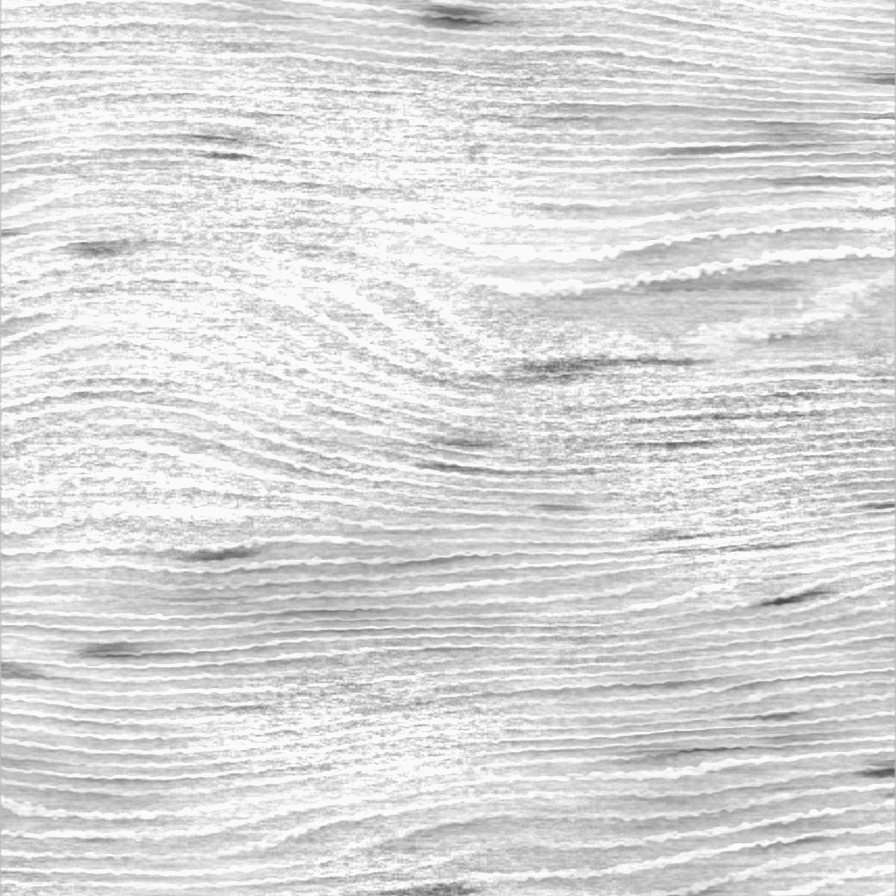
A WebGL 2 fragment shader for this texture:

```glsl
#version 300 es
precision highp float;
// Whitewashed wood with the grain running sideways: warped growth rings form
// pale ridges with soft shadows below, then pores, fibres and sparse dark
// streaks are layered on from stretched value noise.

#define RINGS 58.0          // growth rings over the canvas height
#define WARP 8.5            // bending of the rings, in ring widths
#define BASE_TONE 0.868
#define RIDGE_LIGHT 0.15
#define RING_SHADE 0.36
#define PORE_CONTRAST 0.44
#define FIBRE_CONTRAST 0.27
#define PATCH_CONTRAST 0.30
#define STREAK_DEPTH 0.36
#define MAX_TONE 0.98

uniform vec2 u_resolution;
out vec4 fragColor;

float hash(vec2 cell) {
    vec3 q = fract(vec3(cell.xyx) * 0.1031);
    q += dot(q, q.yzx + 33.33);
    return fract((q.x + q.y) * q.z);
}

float noise(vec2 p) {
    vec2 cell = floor(p);
    vec2 f = fract(p);
    f = f * f * (3.0 - 2.0 * f);
    float low = mix(hash(cell), hash(cell + vec2(1.0, 0.0)), f.x);
    float high = mix(hash(cell + vec2(0.0, 1.0)), hash(cell + 1.0), f.x);
    return mix(low, high, f.y);
}

float fbm(vec2 p) {
    float sum = 0.0;
    float weight = 0.533;
    for (int i = 0; i < 4; i++) {
        sum += weight * noise(p);
        p = p * 2.03 + vec2(17.3, 9.1);
        weight *= 0.5;
    }
    return sum;
}

// Ring count at a point; whole numbers lie on the ridges.
float ringField(vec2 p) {
    float bend = WARP * noise(p * vec2(2.1, 4.6) + vec2(3.7, 12.4));
    float spacing = 0.9 * noise(p * vec2(2.5, 25.0) + 41.0);
    float ripple = 0.5 * noise(p * vec2(9.0, 17.0) + 67.0);
    float jag = 0.22 * noise(p * vec2(130.0, 210.0) + 5.0);
    return p.y * RINGS + bend + spacing + ripple + jag;
}

void main() {
    vec2 p = gl_FragCoord.xy / u_resolution;

    // Broad patches: smooth grey boards against rough, bleached ones
    float patchTone = fbm(p * vec2(2.6, 8.0) + 23.0);
    float rough = smoothstep(0.36, 0.66, fbm(p * vec2(2.4, 6.0) + 88.0));

    // Pale ridges and the shadow beneath each one
    float ring = ringField(p);
    float blur = clamp(fwidth(ring), 0.03, 0.3);
    float phase = fract(ring);
    float toRidge = 0.5 - abs(phase - 0.5);
    float ridgeId = floor(ring + 0.5);
    float ridge = 1.0 - smoothstep(0.09, 0.14 + blur, toRidge);
    ridge *= mix(0.3, 1.2, noise(vec2(p.x * 5.0, ridgeId * 7.31)));
    float shadeNoise = noise(vec2(p.x * 8.0 + 13.0, floor(ring) * 5.17));
    float shade = phase * phase * smoothstep(0.0, 0.15, 1.0 - phase);
    shade *= mix(0.12, 1.0, shadeNoise * shadeNoise);
    shade *= mix(1.2, 0.75, rough);

    // Pores and fibres, stretched along the grain
    float pores = 0.6 * noise(p * vec2(150.0, 420.0) + 7.0)
                + 0.4 * noise(p * vec2(430.0, 470.0) + 51.0);
    float fibres = 0.6 * noise(p * vec2(11.0, 210.0) + 31.0)
                 + 0.4 * noise(p * vec2(38.0, 390.0) + 73.0);

    // Sparse dark streaks with frayed edges
    vec2 streakPos = vec2(p.x * 8.0, ring * 0.9 + p.y * 38.0);
    float streak = noise(streakPos + 19.0) + 0.35 * (fibres - 0.5);
    streak = smoothstep(0.68, 0.98, streak);
    streak *= smoothstep(0.40, 0.72, noise(p * vec2(3.6, 11.0) + 61.0));

    float tone = BASE_TONE + PATCH_CONTRAST * (patchTone - 0.5);
    tone += 0.03 * (rough - 0.5);
    tone -= RING_SHADE * shade;
    tone -= STREAK_DEPTH * streak;
    tone += PORE_CONTRAST * (pores - 0.5) * mix(0.28, 1.0, rough);
    tone += FIBRE_CONTRAST * (fibres - 0.5) * mix(0.7, 1.0, rough);
    tone += RIDGE_LIGHT * ridge;

    // Thin grey seams at the left and right sides
    float side = min(p.x, 1.0 - p.x);
    tone = mix(tone, 0.74, 0.7 * (1.0 - smoothstep(0.0008, 0.0025, side)));

    fragColor = vec4(vec3(clamp(tone, 0.3, MAX_TONE)), 1.0);
}
```
